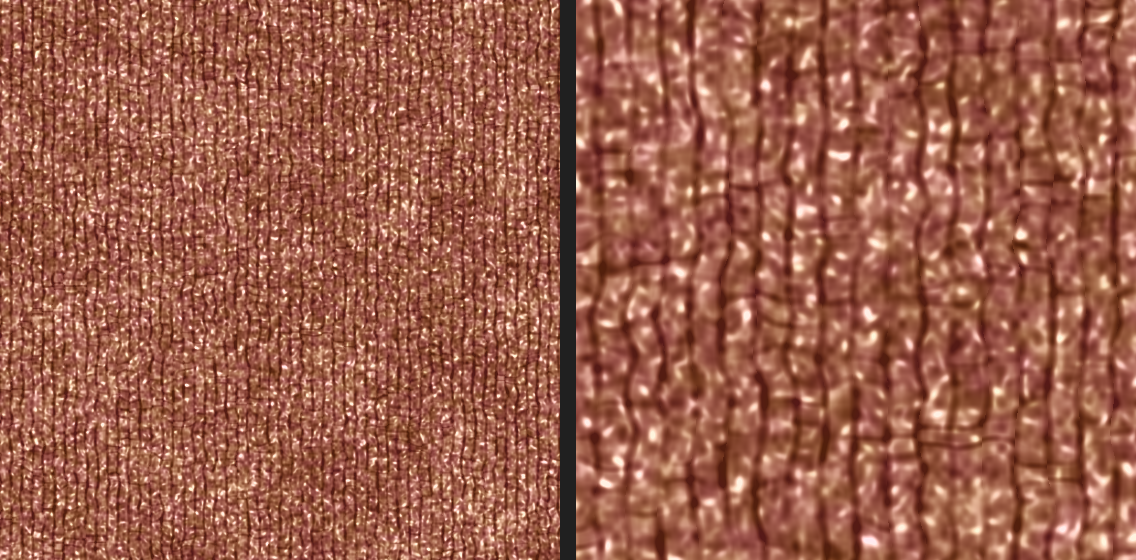
Left: the whole. Right: its middle third, enlarged.
Give the GLSL for this texture, as a three.js fragment shader.

```glsl
// Copper glitter knit: wavy vertical ribs with dark grooves and small glinting flecks.
varying vec2 vUv;

const float RIBS = 52.0;
const float COURSES = 60.0;
const float FLECKS = 108.0;

const vec3 SHADOW = vec3(0.33, 0.11, 0.07);
const vec3 RUST   = vec3(0.45, 0.20, 0.13);
const vec3 COPPER = vec3(0.55, 0.29, 0.22);
const vec3 CLAY   = vec3(0.64, 0.38, 0.30);
const vec3 ROSE   = vec3(0.73, 0.49, 0.40);
const vec3 PEACH  = vec3(0.85, 0.63, 0.54);
const vec3 CREAM  = vec3(0.98, 0.79, 0.70);
const vec3 SPARK  = vec3(1.00, 0.95, 0.88);

float hash(vec2 p) {
  vec3 q = fract(vec3(p.xyx) * 0.1031);
  q += dot(q, q.yzx + 33.33);
  return fract((q.x + q.y) * q.z);
}

// Smooth value noise, centred on zero with a deviation near one.
float grain(vec2 p) {
  vec2 i = floor(p);
  vec2 f = fract(p);
  f = f * f * (3.0 - 2.0 * f);
  float bottom = mix(hash(i), hash(i + vec2(1.0, 0.0)), f.x);
  float top = mix(hash(i + vec2(0.0, 1.0)), hash(i + vec2(1.0, 1.0)), f.x);
  return (mix(bottom, top, f.y) - 0.5) * 4.7;
}

// Soft dark line at each whole step of x.
float groove(float x, float inner) {
  return smoothstep(inner, 0.5, abs(fract(x) - 0.5));
}

// Scattered oval glints; returns brightness and a signed gold or pink tint.
vec2 flecks(vec2 p) {
  vec2 cell = floor(p);
  vec2 sum = vec2(0.0);
  for (int y = -1; y <= 1; y++) {
    for (int x = -1; x <= 1; x++) {
      vec2 id = cell + vec2(float(x), float(y));
      vec2 d = p - id - vec2(hash(id + 17.3), hash(id + 71.9));
      float angle = 6.2832 * hash(id + 131.7);
      float c = cos(angle);
      float s = sin(angle);
      vec2 q = vec2(c * d.x + s * d.y, c * d.y - s * d.x) / vec2(0.44, 0.25);
      float strength = hash(id + 211.1);
      float glow = strength * strength * exp(-dot(q, q));
      sum += glow * vec2(1.0, hash(id + 307.7) * 2.0 - 1.0);
    }
  }
  return sum;
}

vec3 blend(vec3 base, vec3 next, float start, float end, float tone) {
  return mix(base, next, clamp((tone - start) / (end - start), 0.0, 1.0));
}

vec3 copperRamp(float tone) {
  vec3 c = blend(SHADOW, RUST, -2.4, -1.34, tone);
  c = blend(c, COPPER, -1.34, -0.47, tone);
  c = blend(c, CLAY, -0.47, 0.23, tone);
  c = blend(c, ROSE, 0.23, 0.84, tone);
  c = blend(c, PEACH, 0.84, 1.44, tone);
  c = blend(c, CREAM, 1.44, 2.17, tone);
  return blend(c, SPARK, 2.17, 3.2, tone);
}

void main() {
  vec2 p = vUv;

  // Knit structure: wandering ribs crossed by staggered, broken courses.
  float rib = p.x * RIBS + 0.09 * grain(p * vec2(24.0, 44.0) + 5.0);
  float course = p.y * COURSES + hash(vec2(floor(rib), 9.0));
  course += 0.18 * grain(p * 48.0 + 60.0);
  float ribDepth = clamp(1.5 + 0.4 * grain(p * vec2(52.0, 40.0) + 90.0), 0.4, 2.4);
  float courseDepth = clamp(0.65 + 0.4 * grain(p * 45.0 + 30.0), 0.0, 1.5);
  float ribGroove = groove(rib, 0.27);
  float courseGroove = groove(course, 0.24);

  // Glitter sits on the raised yarn and fades inside the grooves.
  vec2 glint = flecks(p * FLECKS) * (1.0 - 0.65 * ribGroove);

  float tone = 0.20 + 3.0 * glint.x;
  tone -= ribDepth * ribGroove + courseDepth * courseGroove;
  tone += 0.46 * grain(p * 150.0);
  tone += 0.36 * grain(p * vec2(235.0, 190.0) + 40.0);
  tone += 0.15 * grain(p * 11.0 + 20.0);

  // Gold and pink drift across the yarn and from fleck to fleck.
  float tint = 0.35 * grain(p * 75.0 + 150.0) + 0.9 * glint.y;
  vec3 color = copperRamp(tone) + tint * vec3(-0.012, 0.022, -0.038);
  gl_FragColor = vec4(clamp(color, 0.0, 1.0), 1.0);
}
```
